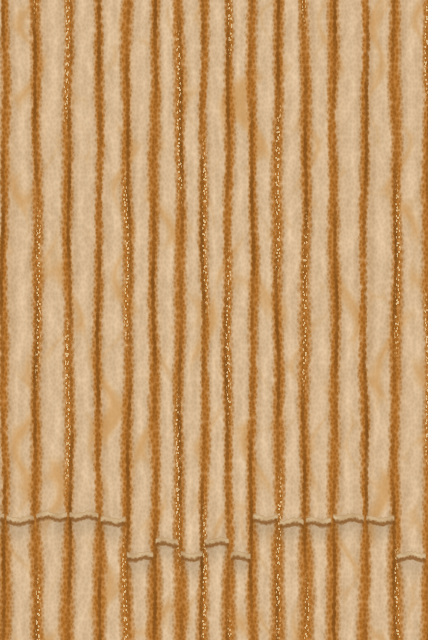
Give the GLSL for this texture, as a Shadertoy shader.

```glsl
float hash(vec2 p) {
    return fract(sin(dot(p, vec2(127.1, 311.7))) * 43758.5);
}

// Distance to the nearest scattered cell point
float cells(vec2 p) {
    vec2 base = floor(p);
    float nearest = 2.0;
    for (int j = -1; j <= 1; j++)
    for (int i = -1; i <= 1; i++) {
        vec2 c = base + vec2(i, j);
        vec2 point = c + vec2(hash(c), hash(c + 37.3));
        nearest = min(nearest, distance(p, point));
    }
    return nearest;
}

// Wavering boundary to the left of cane i; canes narrow toward the middle
float seam(float i, float y) {
    return 0.01 + 0.066 * i + 0.0235 * sin(0.4189 * i)
         + 0.0028 * sin(9.0 * y + 2.4 * i) + 0.0014 * sin(31.0 * y + 5.1 * i);
}

// Height of the joint on cane i; some runs of canes sit lower
float jointHeight(float i) {
    float lowered = step(4.0, mod(i, 10.0)) * step(mod(i, 10.0), 8.0);
    float high = 0.183 + 0.014 * hash(vec2(i, 4.0));
    return mix(high, 0.154 - 0.022 * mod(i + 1.0, 2.0), lowered);
}

void mainImage(out vec4 fragColor, in vec2 fragCoord) {
    vec2 uv = fragCoord / iResolution.xy;
    float px = 1.0 / iResolution.x;

    // Find the cane and its nearest seam
    float id = -1.0;
    for (int i = 0; i < 16; i++)
        if (uv.x >= seam(float(i), uv.y)) id = float(i);
    float left = uv.x - seam(id, uv.y);
    float right = seam(id + 1.0, uv.y) - uv.x;
    float sid = left < right ? id : id + 1.0;
    float d = left < right ? left : -right;
    float across = left / (left + right);

    float joint = uv.y - jointHeight(id) - 0.002 * sin(uv.x * 110.0 + id * 2.0);
    float below = smoothstep(0.0, -0.05, joint);
    float flare = exp(-abs(joint) * 70.0);

    // Cane body: mottling, fibres and orange stains
    float grain = cells(uv * vec2(130.0, 150.0)) - 0.45;
    float mottle = cells(uv * vec2(38.0, 24.0) + 0.3 * sin(uv.yx * 50.0)) - 0.45;
    float fibre = sin(across * 17.0 + id * 3.0 + 2.0 * sin(uv.y * 7.0 + id));
    float stain = cells(uv * vec2(17.0, 11.0) + 0.35 * sin(uv.yx * vec2(47.0, 31.0)));
    vec3 col = mix(vec3(0.79, 0.65, 0.49), vec3(0.85, 0.73, 0.58),
                   smoothstep(0.1, 0.45, across) * smoothstep(1.0, 0.6, across));
    col += 0.07 * grain + 0.07 * mottle + 0.013 * fibre;
    col = mix(col, vec3(0.79, 0.57, 0.31), 0.6 * smoothstep(0.5, 0.9, stain));

    // Soft orange groove, broader under the joints
    float width = 0.013 + 0.006 * hash(vec2(sid, 1.0))
                + 0.002 * sin(uv.y * 17.0 + sid * 4.0) + 0.006 * below - 0.005 * flare;
    float edge = abs(d) + 0.005 * grain + 0.004 * mottle;
    float groove = smoothstep(width, 0.2 * width, edge);
    vec3 grooveCol = vec3(0.69, 0.43, 0.16) + 0.14 * grain;
    col = mix(col, grooveCol, 0.92 * groove);

    // Dark thread along the groove, fading in and out
    float shift = 0.008 * (hash(vec2(sid, 2.0)) - 0.5);
    float thread = smoothstep(0.0045 + px, 0.001, abs(d - shift) + 0.003 * grain);
    float fade = 0.55 + 0.3 * sin(uv.y * 13.0 + sid * 2.7) + 0.15 * sin(uv.y * 61.0 + sid);
    col = mix(col, vec3(0.47, 0.28, 0.09), 0.75 * thread * fade);

    // Pale flecks beside some seams
    float fleck = smoothstep(0.38, 0.18, cells(uv * vec2(140.0, 150.0) + 9.0));
    fleck *= smoothstep(0.007, 0.003, abs(d + shift)) * step(0.4, hash(vec2(sid, 3.0)));
    fleck *= smoothstep(-0.3, 0.6, sin(uv.y * 11.0 + sid * 1.9));
    col = mix(col, vec3(0.91, 0.80, 0.62), 0.8 * fleck);

    // Joint: a pale broken ridge between dark lines
    float reach = smoothstep(0.0, 0.005, min(left, right));
    float rough = joint + 0.003 * grain;
    float shade = smoothstep(0.0085, 0.004, abs(rough + 0.002));
    float ridge = smoothstep(0.0035 + px, 0.001, abs(rough - 0.001));
    col = mix(col, vec3(0.55, 0.34, 0.14), 0.75 * shade * reach);
    col = mix(col, vec3(0.90, 0.79, 0.62), (0.8 + 0.4 * mottle) * ridge * reach);
    col *= 1.0 - 0.08 * smoothstep(0.03, 0.0, abs(joint + 0.012)) * reach;

    fragColor = vec4(clamp(col, 0.0, 1.0), 1.0);
}
```
